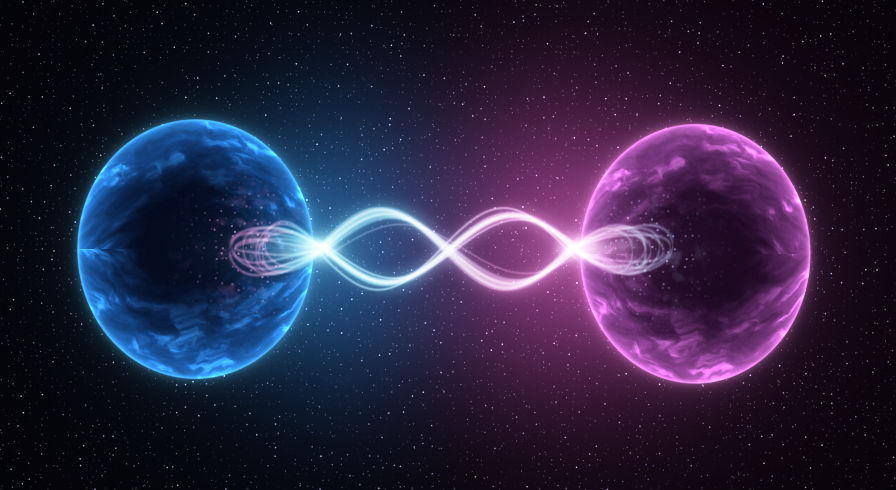
Give the GLSL for this background, as a Shadertoy shader.

```glsl
// Two glowing orbs, blue and pink, joined by a braided beam of light in a starry void.
#define CYAN vec3(0.36, 0.80, 1.00)
#define PINK vec3(1.00, 0.50, 0.90)
#define NODE_X 0.256
#define BEAM_Y -0.008
#define BEAM_HEIGHT 0.073
#define STRANDS 9
#define STAR_CELL 0.021
#define LEFT_ORB vec4(-0.5156, -0.0084, 0.2404, 0.2643)
#define RIGHT_ORB vec4(0.5048, -0.0180, 0.2344, 0.2643)

const float PI = 3.14159;

float hash(vec2 p) {
    p = fract(p * vec2(0.1031, 0.1137));
    p += dot(p, p.yx + 33.33);
    return fract((p.x + p.y) * p.x * 17.0);
}

float noise(vec2 p) {
    vec2 i = floor(p), f = fract(p);
    f = f * f * (3.0 - 2.0 * f);
    return mix(mix(hash(i), hash(i + vec2(1, 0)), f.x),
               mix(hash(i + vec2(0, 1)), hash(i + vec2(1, 1)), f.x), f.y);
}

float fbm(vec2 p) {
    float sum = 0.0, gain = 0.5;
    for (int i = 0; i < 4; i++) {
        sum += gain * noise(p);
        p = mat2(1.6, 1.2, -1.2, 1.6) * p + 7.3;
        gain *= 0.5;
    }
    return sum;
}

// Round dots, one per cell, mostly faint
float dots(vec2 p, float cell, float radius) {
    vec2 id = floor(p / cell) + 100.0;
    vec2 spot = 0.2 + 0.6 * vec2(hash(id), hash(id + 41.7));
    float d = length(fract(p / cell) - spot) * cell;
    float px = 0.7 / iResolution.y;
    return pow(hash(id + 83.1), 5.0) * (1.0 - smoothstep(radius - px, radius + px, d));
}

float gauss(float d, float width) {
    return exp(-d * d / (width * width));
}

// Orb: dark heart, streaked shell, thin bright rim and outer halo
vec3 orb(vec3 col, vec2 p, vec4 shape, vec2 heart, vec3 dark, vec3 body, vec3 rim) {
    vec2 q = (p - shape.xy) / shape.zw;
    float k = length(q), inside = max(1.0 - k, 0.0);
    vec2 flow = vec2(q.x * 5.0, q.y * 13.0 + 5.0 * q.x * q.x * sign(q.y));
    float streak = fbm(flow + 2.5 * fbm(q * 4.0 + 30.0) + 50.0);
    float shell = smoothstep(0.3, 1.05, length(q - heart * inside) + 0.25 * (streak - 0.5));
    vec3 surface = mix(dark, body, shell * (0.55 + 0.9 * streak));
    surface += rim * shell * shell * 0.45 * smoothstep(0.5, 0.8, streak);
    surface += rim * (0.28 * exp(-inside * 12.0) + 0.5 * exp(-inside * 65.0));
    float px = 1.0 / (iResolution.y * shape.z);
    float outside = max(k - 1.0, 0.0);
    col += rim * (0.26 * exp(-outside * 28.0) + 0.10 * exp(-outside * 6.0));
    return mix(surface, col, smoothstep(-px, px, k - 1.0));
}

// Braid between the nodes: many sine strands crossing at mid-canvas
vec3 braid(vec2 p) {
    vec3 light = vec3(0);
    float phase = PI * (p.x + NODE_X) / NODE_X;
    float span = 1.0 - smoothstep(NODE_X - 0.01, NODE_X + 0.02, abs(p.x));
    vec3 tint = mix(CYAN, PINK, smoothstep(-0.13, 0.13, p.x));
    for (int i = 0; i < 2 * STRANDS; i++) {
        float n = float(i / 2), side = i % 2 == 0 ? 1.0 : -1.0;
        float r = hash(vec2(n + 3.0, side + 9.0)) - 0.5;
        float main = n < 1.5 ? 1.0 : 0.0;
        float a = phase + r * mix(0.8, 0.16, main);
        float height = side * BEAM_HEIGHT * (1.0 + r * mix(0.65, 0.18, main));
        float slope = height * cos(a) * PI / NODE_X;
        float d = (p.y - BEAM_Y - height * sin(a)) / sqrt(1.0 + slope * slope);
        vec3 hue = mix(tint, n > 5.5 ? CYAN : PINK, 0.3 * (1.0 - main));
        light += span * hue * mix(0.33, 1.0, main) * gauss(d, mix(0.0022, 0.0058, main));
        light += span * main * (vec3(0.45) * gauss(d, 0.004) + tint * 0.17 * gauss(d, 0.022));
    }
    return light;
}

// Plume inside an orb: teardrop loops fanning out from the node
vec3 plume(vec2 p, float side, vec3 tint, vec3 tipTint) {
    vec3 light = vec3(0);
    float along = p.x * side - NODE_X, y = p.y - BEAM_Y;
    for (int i = 0; i < STRANDS; i++) {
        float r = hash(vec2(float(i) + 5.0, side + 20.0));
        float reach = mix(0.11, 0.205, r), height = mix(0.014, 0.052, fract(r * 7.0));
        float t = clamp(along / reach, 0.0, 0.995), root = sqrt(1.0 - t);
        float slope = 2.6 * height / reach * (root - 0.5 * t / root);
        float bend = 0.008 * t * sin(t * 5.0 + float(i));
        float d = (abs(y - bend) - 2.6 * height * t * root) / sqrt(1.0 + slope * slope);
        float span = smoothstep(-0.01, 0.01, along) * (1.0 - smoothstep(0.98, 1.02, along / reach));
        light += span * mix(tint, tipTint, smoothstep(0.3, 0.9, t)) * mix(0.7, 0.35, t) * gauss(d, 0.003);
    }
    float fan = gauss(y, 0.012 + 0.16 * max(along, 0.0)) * smoothstep(-0.05, 0.02, along);
    light += (tint + 0.3) * fan * exp(-max(along, 0.0) * 17.0);
    float speckle = dots(p, 0.012, 0.0022) + 0.25 * smoothstep(0.5, 0.8, fbm(p * 45.0 + 90.0));
    light += tipTint * speckle * gauss(length(vec2(along - 0.15, y * 0.9)), 0.10);
    // Hot flare at the node
    float d = length(vec2(along - 0.015, y * 1.5));
    return light + (tint + 0.25) * 1.1 * gauss(d, 0.034) + tint * 0.5 * exp(-d * 16.0);
}

void mainImage(out vec4 fragColor, in vec2 fragCoord) {
    vec2 p = (fragCoord - 0.5 * iResolution.xy) / iResolution.y;
    // Void with a blue and a pink haze
    vec3 col = vec3(0.012, 0.010, 0.022);
    col += vec3(0.07, 0.25, 0.40) * gauss(length((p - vec2(-0.23, 0.0)) * vec2(1.15, 0.85)), 0.25);
    col += vec3(0.40, 0.17, 0.34) * gauss(length((p - vec2(0.22, 0.0)) * vec2(1.0, 0.85)), 0.26);
    col += vec3(0.12, 0.03, 0.10) * gauss(length(p - vec2(0.45, 0.0)), 0.48);
    col += vec3(0.01, 0.03, 0.06) * gauss(length(p - vec2(-0.4, 0.0)), 0.5);
    // Stars
    col += vec3(0.75, 0.72, 0.85) * dots(p, STAR_CELL, 0.0015);
    col += vec3(0.40, 0.38, 0.48) * dots(p + 3.7, STAR_CELL * 0.55, 0.0011);
    // Orbs
    col = orb(col, p, LEFT_ORB, vec2(-0.15, 0.1), vec3(0.015, 0.04, 0.12), vec3(0.09, 0.33, 0.65), CYAN);
    col = orb(col, p, RIGHT_ORB, vec2(0.18, -0.05), vec3(0.11, 0.03, 0.13), vec3(0.55, 0.25, 0.58), vec3(1.0, 0.62, 0.96));
    // Beam, blended as light over the scene
    vec3 light = braid(p) + plume(p, -1.0, CYAN, PINK) + plume(p, 1.0, PINK, mix(CYAN, PINK, 0.4));
    col = 1.0 - (1.0 - clamp(col, 0.0, 1.0)) * exp(-1.25 * light);
    fragColor = vec4(col, 1.0);
}
```
